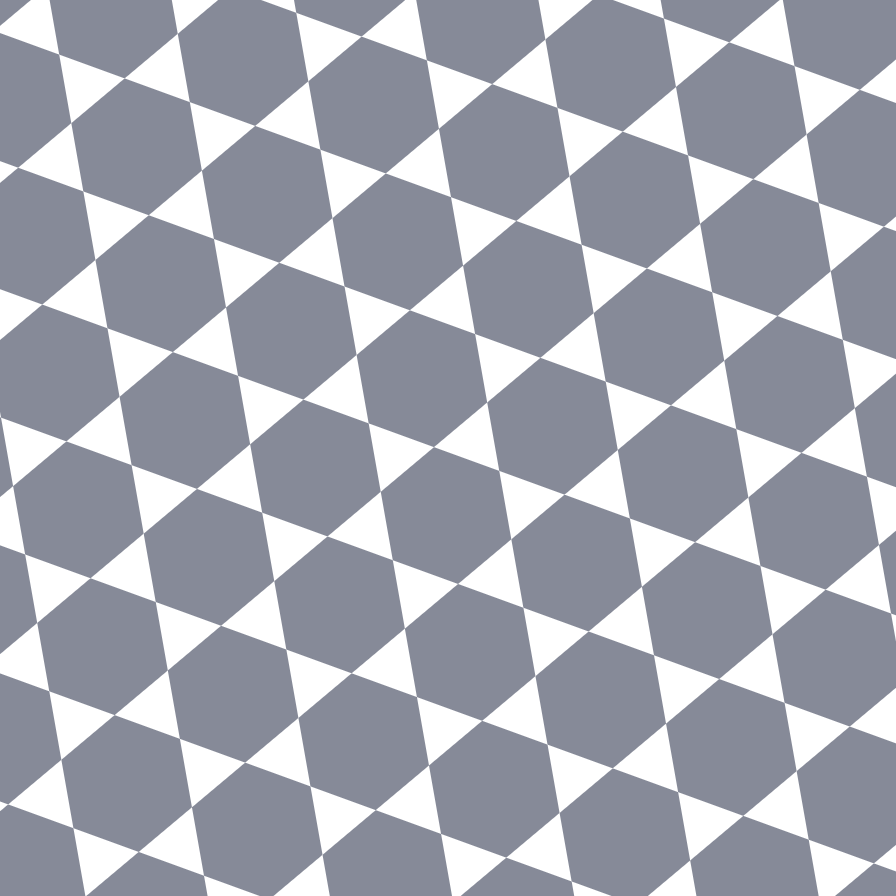
Give the GLSL for this pattern, as a Shadertoy shader.

```glsl
// Tilted trihexagonal tiling: slate hexagons touching at their corners, with
// white triangles between. Three families of parallel lines, 120 degrees apart,
// cut the plane; crossing any line swaps the two colours.

const vec3 HEXAGON_COLOR = vec3(0.525, 0.541, 0.596);
const vec3 TRIANGLE_COLOR = vec3(1.0);
const vec2 HEXAGON_CENTER = vec2(0.4978, 0.4246); // centre of one hexagon
const float LINE_SPACING = 0.1343;                // gap between parallel lines
const float TILT = radians(70.0);                 // normal of the first family
const float EDGE_PIXELS = 1.0;                    // width of the smoothed edge
const float PI = 3.14159265;

// Smoothed square wave across one line family: +1 and -1 in alternate strips.
float stripeSign(vec2 p, float angle, float edgeWidth) {
    float strip = dot(p, vec2(cos(angle), sin(angle))) / LINE_SPACING;
    float distanceToLine = cos(PI * strip) * LINE_SPACING / PI; // exact near lines
    return clamp(2.0 * distanceToLine / edgeWidth, -1.0, 1.0);
}

void mainImage(out vec4 fragColor, in vec2 fragCoord) {
    vec2 p = fragCoord / iResolution.y - HEXAGON_CENTER;
    float edgeWidth = EDGE_PIXELS / iResolution.y;

    // The product of the three signs is +1 in hexagons and -1 in triangles.
    float parity = 1.0;
    for (int i = 0; i < 3; i++) {
        parity *= stripeSign(p, TILT + float(i) * 2.0 * PI / 3.0, edgeWidth);
    }

    vec3 color = mix(TRIANGLE_COLOR, HEXAGON_COLOR, 0.5 + 0.5 * parity);
    fragColor = vec4(color, 1.0);
}
```
